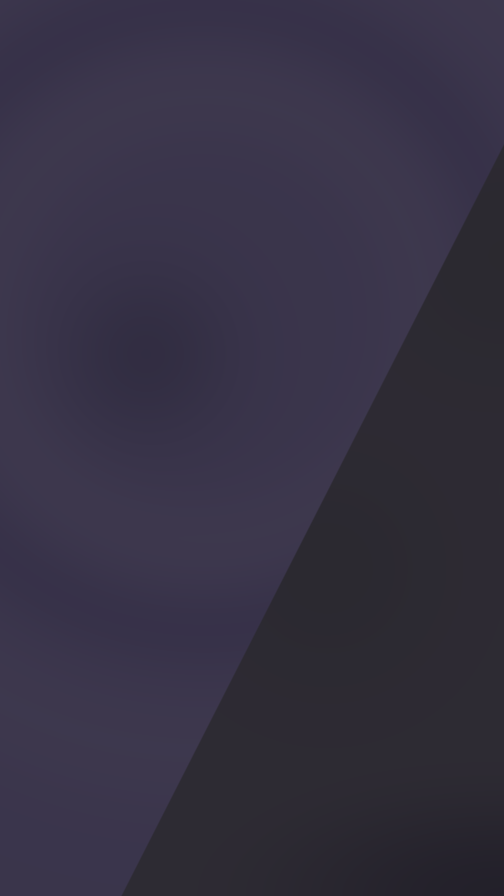
Give the GLSL for this background, as a Shadertoy shader.

```glsl
// Dusky violet field with soft concentric shading, cut by a slanted charcoal panel.

// Soft bell-shaped falloff around zero.
float bell(float x, float width) {
    return exp(-x * x / (width * width));
}

// Violet field: a dark off-centre core, then a light and a dark ring.
vec3 violetField(vec2 p) {
    float ringRadius = length(p - vec2(0.405, 1.148));
    float coreRadius = length(p - vec2(0.29, 1.075));
    vec3 color = vec3(0.228, 0.207, 0.296);
    color += vec3(0.012, 0.011, 0.008) * bell(ringRadius - 0.44, 0.10);
    color -= vec3(0.014, 0.014, 0.012) * bell(ringRadius - 0.62, 0.08);
    color += vec3(0.012, 0.011, 0.008) * bell(ringRadius - 0.86, 0.13);
    color -= vec3(0.034, 0.030, 0.038) * bell(coreRadius, 0.17);
    return color;
}

// Charcoal panel: faint shade along the slope and a darker lower right corner.
vec3 charcoalPanel(vec2 p) {
    vec3 color = vec3(0.177, 0.167, 0.200);
    color -= vec3(0.010, 0.008, 0.012) * bell(length(p - vec2(0.65, 0.65)), 0.20);
    color -= vec3(0.010, 0.008, 0.014) * bell(length(p - vec2(1.0, 1.27)), 0.22);
    float corner = smoothstep(0.45, 0.0, length((p - vec2(1.0, 0.0)) * vec2(0.7, 1.6)));
    return color - vec3(0.040, 0.040, 0.035) * corner;
}

void mainImage(out vec4 fragColor, in vec2 fragCoord) {
    // Canvas width is one unit, its height 16/9.
    vec2 p = fragCoord / iResolution.xy * vec2(1.0, 16.0 / 9.0);

    // Signed distance to the slanted edge, positive inside the panel.
    vec2 slope = normalize(vec2(0.759, 1.491));
    float edge = dot(p - vec2(0.241, 0.0), vec2(slope.y, -slope.x));
    float pixel = 1.0 / iResolution.x;
    float panel = smoothstep(-pixel, pixel, edge);

    fragColor = vec4(mix(violetField(p), charcoalPanel(p), panel), 1.0);
}
```
